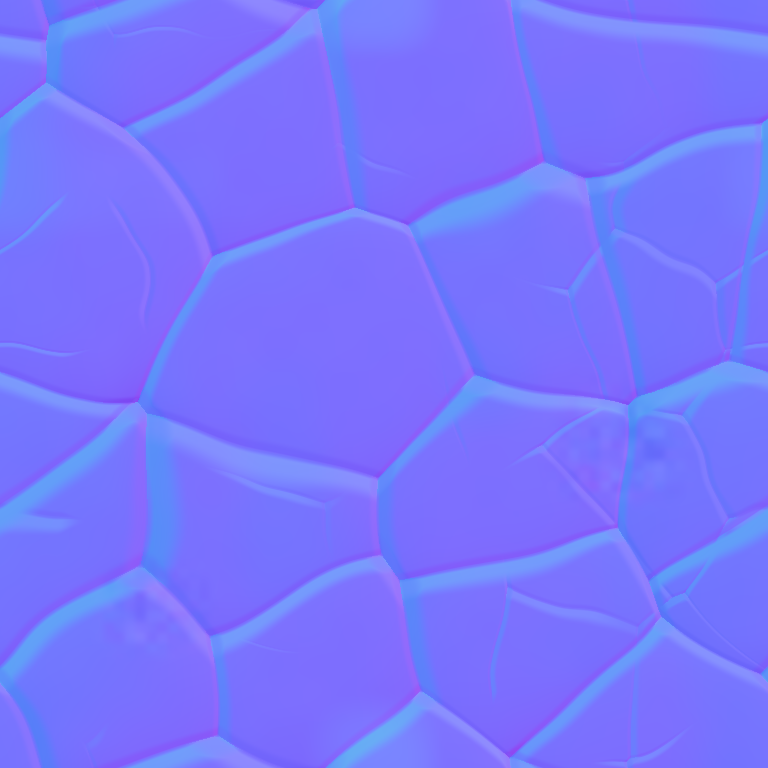
Write a Shadertoy shader that draws this texture map.

```glsl
// Tangent-space normal map of weathered, cracked rock that tiles in both axes.
// Warped periodic Voronoi borders give broad grooves whose walls tilt the normal;
// a second, masked layer adds hairline cracks, and wrapped noise tints the plates.

const int   PLATES = 4;                          // plates per side of the tile
const int   HAIRLINES = 5;                       // hairline cells per side
const float GROOVE_WIDTH = 0.034;
const float HAIRLINE_WIDTH = 0.013;
const float SHOULDER = 0.22;                     // rounding of the plate rims
const float SHOULDER_WIDTH = 0.035;
const float JITTER = 0.86;
const vec2  PLATE_VIOLET = vec2(0.490, 0.436);   // red and green of level plates
const vec2  PLATE_BLUE = vec2(0.452, 0.458);
const vec2  WORN_TINT = vec2(-0.010, 0.085);     // smooth worn hollows
const vec2  BROAD_SIDE = vec2(-0.50, 0.87);      // walls facing this way are wide

ivec2 wrap(ivec2 p, int n) { return ((p % n) + n) % n; }

// Integer hash, three values from 0 to 1
vec3 hash3(ivec2 p, int seed) {
    uvec3 v = uvec3(ivec3(p, seed)) * 1664525u + 1013904223u;
    v.x += v.y * v.z; v.y += v.z * v.x; v.z += v.x * v.y;
    v ^= v >> 16u;
    v.x += v.y * v.z; v.y += v.z * v.x; v.z += v.x * v.y;
    return vec3(v >> 16u) / 65535.0;
}

// Two-channel value noise with n whole periods across the tile
vec2 noise2(vec2 uv, int n, int seed) {
    vec2 g = uv * float(n), f = fract(g);
    ivec2 i = ivec2(floor(g));
    f = f * f * f * (f * (f * 6.0 - 15.0) + 10.0);
    vec2 a = hash3(wrap(i, n), seed).xy;
    vec2 b = hash3(wrap(i + ivec2(1, 0), n), seed).xy;
    vec2 c = hash3(wrap(i + ivec2(0, 1), n), seed).xy;
    vec2 d = hash3(wrap(i + ivec2(1, 1), n), seed).xy;
    return mix(mix(a, b, f.x), mix(c, d, f.x), f.y);
}

vec2 site(ivec2 cell, int n, int seed) {
    return vec2(cell) + 0.5 + JITTER * (hash3(wrap(cell, n), seed).xy - 0.5);
}

// Groove walls around Voronoi cells: xy = tilt toward the crack, z = coverage
vec3 grooves(vec2 uv, int n, int seed, float width, float shoulder, out float cellRandom) {
    vec2 g = uv * float(n);
    ivec2 home = ivec2(floor(g)), nearest = home;
    float best = 1e3;
    for (int y = -2; y <= 2; y++)
    for (int x = -2; x <= 2; x++) {
        ivec2 cell = home + ivec2(x, y);
        vec2 r = site(cell, n, seed) - g;
        if (dot(r, r) < best) { best = dot(r, r); nearest = cell; }
    }
    ivec2 id = wrap(nearest, n);
    cellRandom = hash3(id, seed + 1).x;

    vec2 a = site(nearest, n, seed) - g;
    vec3 sum = vec3(0.0);
    for (int y = -2; y <= 2; y++)
    for (int x = -2; x <= 2; x++) {
        if (x == 0 && y == 0) continue;
        ivec2 cell = nearest + ivec2(x, y);
        vec2 b = site(cell, n, seed) - g;
        vec2 dir = normalize(b - a);
        float d = dot(0.5 * (a + b), dir) / float(n);
        float broad = smoothstep(-0.45, 0.5, dot(dir, BROAD_SIDE));
        float w = width * mix(0.4, 1.0, broad)
                * (0.6 + 0.7 * hash3(id + wrap(cell, n), seed + 2).x);
        float bottom = max(0.15 * w, 1.0 / iResolution.y);
        float wall = smoothstep(0.0, bottom, d) * (1.0 - smoothstep(0.4 * w, w, d));
        wall *= mix(0.5, 1.0, broad);
        float rim = shoulder * exp(-d / SHOULDER_WIDTH) * smoothstep(0.0, bottom, d);
        sum += vec3(dir * (wall + rim), wall);
    }
    return sum / max(1.0, sum.z);
}

// Red and green shift of a wall, warmer to the right and greener upward
vec2 wallShift(vec3 wall) {
    return vec2(0.095 * wall.x, 0.11 * wall.y - 0.05 * wall.x + 0.025 * wall.z);
}

void mainImage(out vec4 fragColor, in vec2 fragCoord) {
    vec2 uv = fragCoord / iResolution.xy;

    // Bend the borders, with extra jaggedness for the hairlines
    vec2 bend = 0.075 * (noise2(uv, 4, 11) - 0.5) + 0.014 * (noise2(uv, 9, 12) - 0.5);
    vec2 jag = 0.020 * (noise2(uv, 14, 13) - 0.5);

    // Main grooves swell and narrow along their length
    float plateRandom, unusedRandom;
    float swell = mix(0.6, 1.4, noise2(uv, 6, 14).x);
    vec3 groove = grooves(uv + bend, PLATES, 21, GROOVE_WIDTH * swell, SHOULDER, plateRandom);

    // Hairlines taper out and give way to the main grooves
    float present = smoothstep(0.50, 0.72, noise2(uv, 6, 15).x);
    vec3 hair = grooves(uv + bend.yx + jag, HAIRLINES, 31,
                        HAIRLINE_WIDTH * mix(0.4, 1.0, present), 0.0, unusedRandom);
    hair *= 0.8 * present * (1.0 - groove.z);

    // Plate tint: gentle undulation plus one value per plate
    float tone = 0.5 * noise2(uv, 3, 16).x + 0.25 * noise2(uv, 8, 17).x + 0.25 * plateRandom;
    vec2 rg = mix(PLATE_VIOLET, PLATE_BLUE, smoothstep(0.40, 0.68, tone));
    rg += WORN_TINT * smoothstep(0.74, 0.98, noise2(uv, 4, 18).x);
    rg += 0.008 * (noise2(uv, 22, 19) - 0.5);

    // Small chipped patches
    float chipped = smoothstep(0.72, 0.92, noise2(uv, 5, 20).y);
    rg += chipped * (0.07 * (noise2(uv, 34, 41) - 0.5) + 0.05 * (noise2(uv, 71, 42) - 0.5));

    rg += wallShift(groove) + wallShift(hair);

    // Rebuild the blue channel from the unit normal
    vec2 tilt = 2.0 * rg - 1.0;
    float height = sqrt(max(0.0, 1.0 - dot(tilt, tilt)));
    fragColor = vec4(rg, 0.5 + 0.5 * height, 1.0);
}
```
